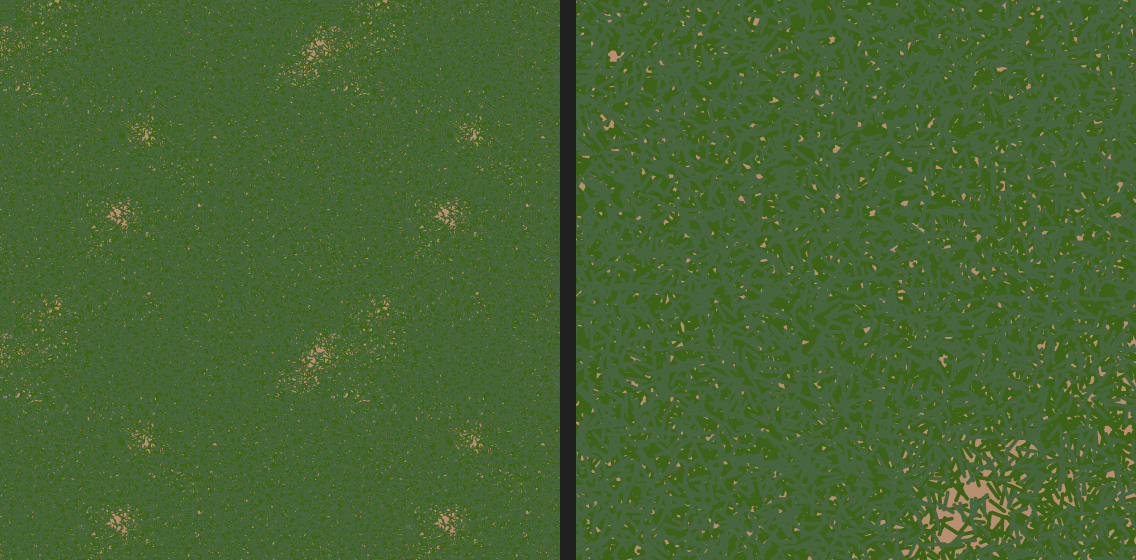
Left, the full canvas; right, a detail of the centre.
Write a Shadertoy shader that draws this texture.

```glsl
// Worn turf: fine tangled grass blades over bare soil, tiled with thin patches.

const vec2 REPEATS = vec2(1.707, 1.824);      // tiles across and down the canvas
const vec2 CELLS = vec2(56.0, 52.0);          // blade cells per tile
const int BLADES = 16;                        // blades per cell
const int UNDER_BLADES = 12;                  // how many of them lie underneath
const float BLADE_HALF_LENGTH = 0.0052;
const float BLADE_HALF_WIDTH = 0.0011;
const float BASE_WEAR = 0.11;                 // share of blades missing everywhere
const float MAX_WEAR = 0.82;
const vec3 SOIL = vec3(0.72, 0.56, 0.44);
const vec3 UNDER_GRASS = vec3(0.235, 0.385, 0.09);
const vec3 TOP_GRASS = vec3(0.28, 0.40, 0.25);

// Worn patches in tile units: centre, radius, strength (negative is lush)
const int PATCHES = 12;
const vec4 WEAR[PATCHES] = vec4[PATCHES](
    vec4(0.971, 0.682, 0.060, 0.68), vec4(0.907, 0.575, 0.060, 0.52),
    vec4(0.438, 0.380, 0.055, 0.50), vec4(0.367, 0.128, 0.070, 0.55),
    vec4(0.144, 0.694, 0.100, 0.34), vec4(0.089, 0.527, 0.070, 0.30),
    vec4(0.156, 0.827, 0.080, 0.28), vec4(0.551, 0.261, 0.060, 0.32),
    vec4(0.011, 0.981, 0.070, 0.28), vec4(0.456, 0.827, 0.050, 0.26),
    vec4(0.289, 0.040, 0.110, 0.24), vec4(0.444, 0.634, 0.140, -0.12));

// Integer hash giving four values from 0 to 1
vec4 hash4(vec2 cell, int layer) {
    uvec4 v = uvec4(uint(cell.x), uint(cell.y), uint(layer), 7u);
    v = v * 1664525u + 1013904223u;
    v += v.yzxy * v.wxyz;
    v ^= v >> 16u;
    v += v.yzxy * v.wxyz;
    return vec4(v >> 8u) / 16777216.0;
}

// Value noise that wraps after one tile
float tiledNoise(vec2 tilePos, vec2 grid, int seed) {
    vec2 p = tilePos * grid;
    vec2 i = floor(p);
    vec2 f = p - i;
    f = f * f * (3.0 - 2.0 * f);
    float a = hash4(mod(i, grid), seed).x;
    float b = hash4(mod(i + vec2(1.0, 0.0), grid), seed).x;
    float c = hash4(mod(i + vec2(0.0, 1.0), grid), seed).x;
    float d = hash4(mod(i + vec2(1.0, 1.0), grid), seed).x;
    return mix(mix(a, b, f.x), mix(c, d, f.x), f.y);
}

// Share of blades missing at a place in the tile
float wearAt(vec2 tilePos) {
    float wear = 0.0;
    for (int i = 0; i < PATCHES; i++) {
        vec2 offset = fract(tilePos - WEAR[i].xy + 0.5) - 0.5;
        wear += WEAR[i].w * exp(-dot(offset, offset) / (WEAR[i].z * WEAR[i].z));
    }
    float coarse = tiledNoise(tilePos, vec2(11.0, 10.0), 101);
    float fine = tiledNoise(tilePos, vec2(28.0, 26.0), 102);
    float ragged = 0.45 + 0.5 * coarse + 0.6 * fine;
    return clamp(BASE_WEAR + wear * ragged + 0.14 * (coarse - 0.5), 0.0, MAX_WEAR);
}

float segmentDistance(vec2 p, vec2 direction, float halfLength) {
    float along = clamp(dot(p, direction), -halfLength, halfLength);
    return length(p - direction * along);
}

void mainImage(out vec4 fragColor, in vec2 fragCoord) {
    float pixel = 1.0 / iResolution.y;
    vec2 grid = fragCoord * pixel * REPEATS * CELLS;
    vec2 cellSize = 1.0 / (REPEATS * CELLS);
    vec2 home = floor(grid);

    // Uncovered share left by each layer of blades
    float underGap = 1.0;
    float topGap = 1.0;
    for (int y = -1; y <= 1; y++) {
        for (int x = -1; x <= 1; x++) {
            vec2 cell = home + vec2(x, y);
            vec2 wrapped = mod(cell, CELLS);
            float wear = wearAt((wrapped + 0.5) / CELLS);
            for (int k = 0; k < BLADES; k++) {
                vec4 h = hash4(wrapped, k);
                if (h.w < wear) continue;
                vec2 offset = (grid - cell - h.xy) * cellSize;
                float angle = h.z * 3.14159;
                float d = segmentDistance(offset, vec2(cos(angle), sin(angle)), BLADE_HALF_LENGTH);
                float gap = clamp(0.5 + (d - BLADE_HALF_WIDTH) / pixel, 0.0, 1.0);
                if (k < UNDER_BLADES) underGap *= gap;
                else topGap *= gap;
            }
        }
    }

    // Soil, then the darker undergrowth, then the upper blades
    vec3 color = mix(UNDER_GRASS, SOIL, underGap);
    color = mix(TOP_GRASS, color, topGap);
    fragColor = vec4(color, 1.0);
}
```
